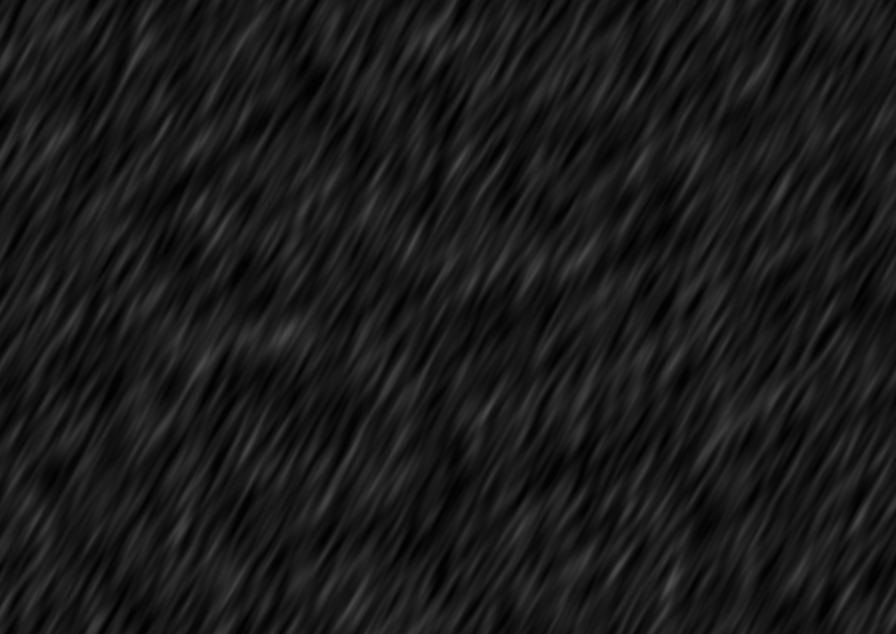
Give the GLSL for this texture, as a WebGL 1 fragment shader.

```glsl
precision highp float;
// Draws soft, slanted grey streaks on near-black, like brushed dark metal or rain.

#define STREAK_ANGLE 1.065   // radians above the horizontal
#define STREAK_LENGTH 0.085  // noise cell along the streak, in canvas heights
#define STREAK_WIDTH 0.0145  // noise cell across the streak, in canvas heights
#define PATCH_SIZE 0.11      // size of the broad light and dark patches
#define FINE_AMOUNT 0.5
#define PATCH_AMOUNT 0.4
#define BASE_GREY 0.096
#define CONTRAST 0.118
#define HIGHLIGHT 0.06       // extra lift of the brightest streaks

uniform vec2 u_resolution;

// Random unit gradient for a lattice point
vec2 gradientAt(vec2 cell) {
  vec3 p = fract(cell.xyx * vec3(0.1031, 0.1030, 0.0973));
  p += dot(p, p.yzx + 33.33);
  float angle = 6.28318 * fract((p.x + p.y) * p.z);
  return vec2(cos(angle), sin(angle));
}

// Gradient noise with quintic fade, about -0.7 to 0.7
float gradientNoise(vec2 p) {
  vec2 cell = floor(p);
  vec2 f = p - cell;
  vec2 fade = f * f * f * (f * (f * 6.0 - 15.0) + 10.0);
  vec2 right = vec2(1.0, 0.0);
  vec2 up = vec2(0.0, 1.0);
  float bottom = mix(dot(gradientAt(cell), f),
                     dot(gradientAt(cell + right), f - right), fade.x);
  float top = mix(dot(gradientAt(cell + up), f - up),
                  dot(gradientAt(cell + 1.0), f - 1.0), fade.x);
  return mix(bottom, top, fade.y);
}

// Overlapping layers of stretched noise; the shear hides the lattice
float streaks(vec2 p) {
  vec2 q = p / vec2(STREAK_LENGTH, STREAK_WIDTH);
  float sum = 0.0;
  for (int i = 0; i < 2; i++) {
    float layer = float(i);
    vec2 sheared = vec2(q.x + q.y * (0.37 - 0.8 * layer), q.y);
    sum += (1.0 - 0.2 * layer) * gradientNoise(sheared * (1.0 - 0.23 * layer) + 137.3 + 71.7 * layer);
  }
  vec2 fine = vec2(q.x * 1.3 - q.y * 0.29, q.y * 1.7);
  return sum + FINE_AMOUNT * gradientNoise(fine + 311.9);
}

void main() {
  vec2 uv = gl_FragCoord.xy / u_resolution.y;

  // Axes along and across the streaks
  vec2 along = vec2(cos(STREAK_ANGLE), sin(STREAK_ANGLE));
  vec2 p = vec2(dot(uv, along), dot(uv, vec2(-along.y, along.x)));

  float tone = streaks(p) + PATCH_AMOUNT * gradientNoise(uv / PATCH_SIZE + 53.1);
  float grey = BASE_GREY + CONTRAST * tone + HIGHLIGHT * tone * abs(tone) * step(0.0, tone);
  gl_FragColor = vec4(vec3(clamp(grey, 0.012, 1.0)), 1.0);
}
```
